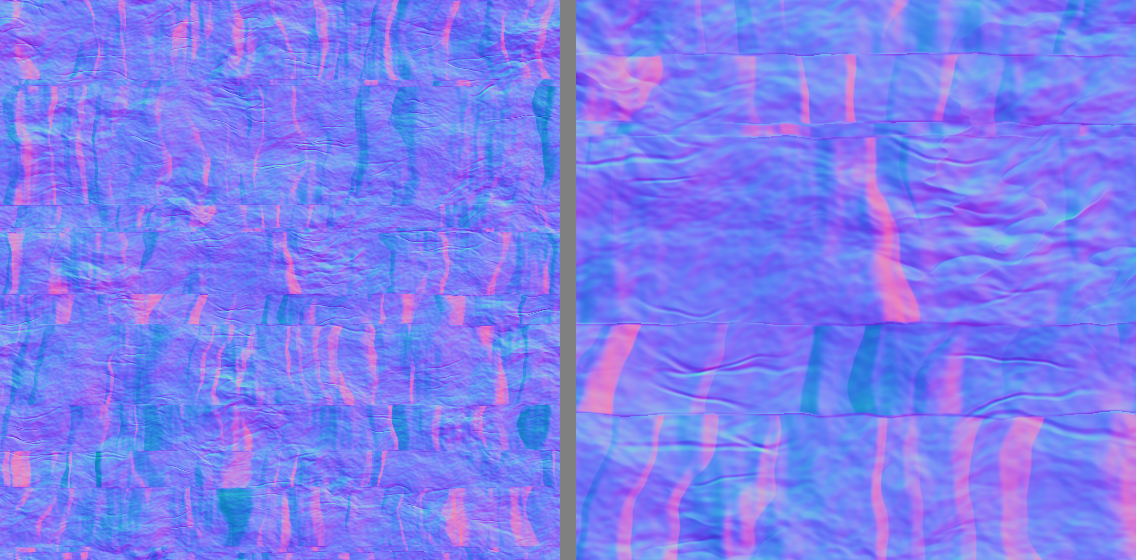
Left: the whole. Right: its middle third, enlarged.
A Shadertoy shader for this texture map:

```glsl
const int EDGE_COUNT = 14;
const float BED_EDGES[EDGE_COUNT] = float[](0.0, 0.014, 0.024, 0.13, 0.195, 0.277, 0.42,
    0.474, 0.586, 0.594, 0.635, 0.846, 0.857, 1.0);

vec2 hash2(vec2 p) {
    vec3 q = fract(p.xyx * vec3(0.1031, 0.1030, 0.0973));
    q += dot(q, q.yzx + 33.33);
    return fract((q.xx + q.yz) * q.zy);
}

float cornerValue(vec2 cell, vec2 offset, vec2 period) {
    float angle = 6.2832 * hash2(mod(cell, period) + period).x;
    return dot(vec2(cos(angle), sin(angle)), offset);
}

// Gradient noise that repeats after the given number of cells
float gradientNoise(vec2 p, vec2 period) {
    vec2 i = floor(p), f = fract(p);
    vec2 u = f * f * f * (f * (f * 6.0 - 15.0) + 10.0);
    vec2 e = vec2(1.0, 0.0);
    float low = mix(cornerValue(i, f, period), cornerValue(i + e, f - e, period), u.x);
    float high = mix(cornerValue(i + e.yx, f - e.yx, period),
                     cornerValue(i + 1.0, f - 1.0, period), u.x);
    return mix(low, high, u.y);
}

float tiledNoise(vec2 p, vec2 frequency) {
    return gradientNoise(p * frequency, frequency);
}

// Noise that tiles across but differs in every bed
float bedNoise(vec2 p, vec2 frequency, float seed) {
    return gradientNoise(p * frequency + vec2(0.0, seed * 37.0), vec2(frequency.x, 1024.0));
}

// Thin, broken, nearly level fissures
float cracks(vec2 p, vec2 frequency) {
    float line = 1.0 - smoothstep(0.0, 0.05, abs(tiledNoise(p, frequency)));
    return line * smoothstep(0.05, 0.35, tiledNoise(p, vec2(11.0, 13.0)));
}

// Sharp crests whose outline is frayed by finer noise
float creases(vec2 p, vec2 frequency) {
    float fray = 0.22 * tiledNoise(p, frequency * 4.0) + 0.1 * tiledNoise(p, frequency * 9.0);
    float strength = smoothstep(-0.1, 0.4, tiledNoise(p, vec2(6.0, 7.0)));
    return abs(tiledNoise(p, frequency) + fray) * strength;
}

float rockHeight(vec2 p) {
    p += 0.02 * vec2(tiledNoise(p, vec2(6.0, 8.0)), tiledNoise(p, vec2(8.0, 7.0)));
    p.y += 0.006 * tiledNoise(p, vec2(26.0, 24.0)) + 0.002 * tiledNoise(p, vec2(70.0, 60.0));
    float height = 0.015 * creases(p, vec2(5.0, 9.0)) - 0.008 * creases(p, vec2(9.0, 16.0));
    vec2 frequency = vec2(4.0, 6.0);
    float amplitude = 0.0125;
    for (int i = 0; i < 6; i++) {
        height += amplitude * tiledNoise(p, frequency);
        frequency *= 2.0;
        amplitude *= 0.53;
    }
    return height - 0.0009 * cracks(p, vec2(4.0, 17.0)) - 0.0007 * cracks(p, vec2(7.0, 31.0));
}

vec2 rockSlope(vec2 p, float delta) {
    float centre = rockHeight(p);
    return vec2(centre - rockHeight(p + vec2(delta, 0.0)),
                centre - rockHeight(p + vec2(0.0, delta))) / delta;
}

// Upright tapering facets with one crisp and one faded side
float facets(vec2 p, float count, float seed) {
    float bend = 0.06 * bedNoise(p, vec2(7.0, 6.0), seed)
               + 0.009 * bedNoise(p, vec2(24.0, 26.0), seed)
               + 0.003 * bedNoise(p, vec2(80.0, 50.0), seed);
    float x = (p.x + bend) * count;
    vec2 id = vec2(mod(floor(x), count), seed * 5.0 + count);
    vec2 shape = hash2(id), kind = hash2(id + 71.0);
    float taper = 0.7 + 1.9 * bedNoise(vec2(shape.x, p.y), vec2(16.0, 9.0), seed);
    float halfWidth = mix(0.06, 0.22, shape.y) * clamp(taper, 0.0, 1.2);
    float offset = fract(x) - mix(0.38, 0.62, shape.x);
    offset *= kind.y < 0.5 ? 1.0 : -1.0;
    float body = smoothstep(-halfWidth - 0.09, -halfWidth + 0.07, offset)
               * (1.0 - smoothstep(halfWidth - 0.02, halfWidth + 0.02, offset));
    float lean = kind.y < 0.55 ? 1.05 : -0.75;
    return body * smoothstep(0.0, 0.08, halfWidth) * step(0.45, kind.x)
         * lean * mix(0.3, 1.1, fract(kind.x * 7.3));
}

// Returns the bed index and the distance to its nearest edge
vec2 findBed(float y) {
    float index = 0.0, nearest = 1.0;
    for (int i = 0; i < EDGE_COUNT; i++) {
        index += step(BED_EDGES[i], y);
        nearest = min(nearest, abs(y - BED_EDGES[i]));
    }
    return vec2(mod(index, float(EDGE_COUNT)), nearest);
}

float wallSlope(vec2 p, float seed) {
    float streak = bedNoise(p, vec2(64.0, 9.0), seed) + 0.7 * bedNoise(p, vec2(140.0, 24.0), seed);
    float patches = smoothstep(-0.05, 0.35, bedNoise(p, vec2(10.0, 6.0), seed));
    float steep = facets(p, 13.0, seed) + 0.8 * facets(p, 29.0, seed);
    float sway = 0.28 * bedNoise(p, vec2(18.0, 5.0), seed);
    return steep * (0.9 + 0.9 * streak) + sway + patches * (0.7 * streak - 0.13);
}

void mainImage(out vec4 fragColor, in vec2 fragCoord) {
    vec2 uv = fragCoord / iResolution.xy;

    // Level beds with slightly chipped edges
    float chip = 0.004 * tiledNoise(uv, vec2(9.0, 4.0)) + 0.002 * tiledNoise(uv, vec2(60.0, 20.0));
    vec2 bed = findBed(uv.y + chip);
    float inside = smoothstep(0.0, 0.0016, bed.y);

    // Combined surface lean
    vec2 slope = rockSlope(uv, 1.0 / 700.0);
    slope.x += wallSlope(uv, bed.x + 1.0) * inside;
    float lipSide = bedNoise(uv, vec2(22.0, 1.0), bed.x);
    slope.y += (1.0 - inside) * (0.9 * lipSide - 0.1);

    // Pack the normal into colour with a slightly flattened depth
    vec3 normal = normalize(vec3(slope, 1.0));
    fragColor = vec4(0.5 + vec3(0.5, 0.5, 0.475) * normal - vec3(0.01, 0.005, 0.0), 1.0);
}
```
